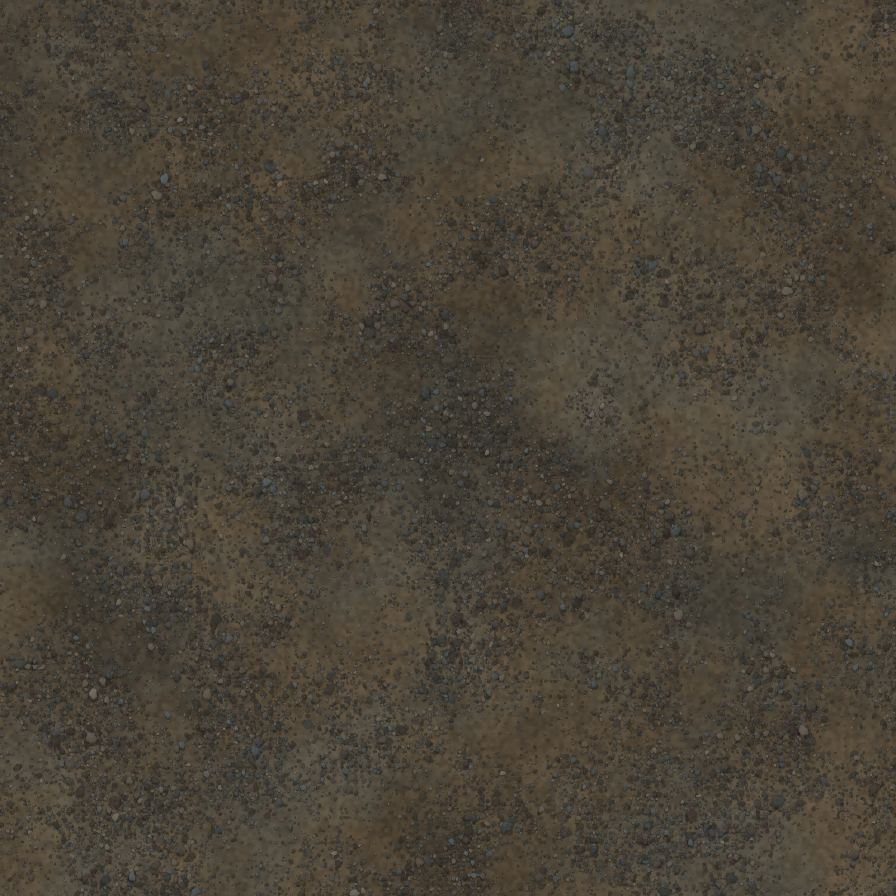
Reproduce this texture procedurally as a WebGL 2 fragment shader.

```glsl
#version 300 es
precision highp float;
precision highp int;

uniform vec2 u_resolution;
out vec4 fragColor;

const float TAU = 6.28319;

// Four random values in 0..1 for an integer cell
vec4 hash4(vec2 cell, float seed) {
    uvec4 v = uvec4(ivec4(vec4(cell, seed, cell.x + seed)));
    v = v * 1664525u + 1013904223u;
    for (int i = 0; i < 2; i++) {
        v.x += v.y * v.w;
        v.y += v.z * v.x;
        v.z += v.x * v.y;
        v.w += v.y * v.z;
        v ^= v >> 16u;
    }
    return vec4(v >> 16u) / 65535.0;
}

mat2 rotation(float angle) {
    float c = cos(angle), s = sin(angle);
    return mat2(c, s, -s, c);
}

// Smooth cellular noise: values of scattered points blended by distance
float cellNoise(vec2 p, float seed) {
    vec2 base = floor(p);
    float sum = 0.005, total = 0.01;
    for (int y = -1; y <= 1; y++) {
        for (int x = -1; x <= 1; x++) {
            vec2 cell = base + vec2(x, y);
            vec4 rnd = hash4(cell, seed);
            vec2 offset = cell + 0.15 + 0.7 * rnd.xy - p;
            float weight = max(0.0, 1.0 - dot(offset, offset) / 1.32);
            weight *= weight * weight;
            sum += weight * rnd.z;
            total += weight;
        }
    }
    return sum / total;
}

float layeredNoise(vec2 p, float seed) {
    float sum = 0.0, amplitude = 0.5, total = 0.0;
    for (int i = 0; i < 4; i++) {
        sum += amplitude * cellNoise(p, seed + float(i));
        total += amplitude;
        amplitude *= 0.65;
        p = rotation(0.6) * p * 2.1;
    }
    return sum / total;
}

// Mottled soil between the stones
vec3 soil(vec2 uv) {
    float hue = smoothstep(0.3, 0.7, layeredNoise(uv * 11.0, 10.0));
    float patches = layeredNoise(uv * 8.0, 20.0) - 0.5;
    float grain = cellNoise(uv * 210.0, 30.0) - 0.5;
    vec3 color = mix(vec3(0.297, 0.280, 0.235), vec3(0.325, 0.278, 0.215), hue);
    return color * (1.0 + 0.55 * patches + 0.26 * grain);
}

vec3 stoneColor(float tone, float tint) {
    vec3 warm = mix(vec3(0.215, 0.202, 0.178), vec3(0.44, 0.41, 0.36), tone * tone);
    vec3 slate = vec3(0.285, 0.310, 0.320) * (0.75 + 0.45 * tone);
    return mix(warm, slate, smoothstep(0.62, 0.78, tint));
}

// One layer of irregular pebbles laid over the ground
vec3 addPebbles(vec3 ground, vec2 uv, float count, float density, float seed, float texel) {
    vec2 p = uv * count;
    vec2 base = floor(p);
    float blur = 0.7 * count * texel;
    for (int y = -1; y <= 1; y++) {
        for (int x = -1; x <= 1; x++) {
            vec2 cell = base + vec2(x, y);
            vec4 place = hash4(cell, seed);
            vec4 look = hash4(cell, seed + 1.0);
            float growth = smoothstep(0.0, 0.1, density - look.x);
            if (growth <= 0.0) continue;

            // Rotated ellipse with a wobbling outline
            vec2 offset = p - cell - 0.2 - 0.6 * place.xy;
            vec2 q = rotation(TAU * place.w) * offset;
            q.y *= 1.0 + 0.5 * look.y;
            float angle = atan(q.y, q.x + 0.0001);
            float wobble = 0.09 * sin(3.0 * angle + TAU * look.z) + 0.06 * sin(5.0 * angle + TAU * look.w);
            float radius = growth * mix(0.25, 0.5, place.z);
            float d = length(q) - radius * (1.0 + wobble);

            // Contact shadow, then the lit stone with a darker rim
            float shadow = 1.0 - smoothstep(0.0, 0.2, d + 0.25 * offset.y);
            ground *= 1.0 - 0.2 * growth * shadow;
            float light = dot(offset, vec2(-0.5, 0.8)) / max(radius, 0.1);
            float rim = smoothstep(-0.16, 0.02, d);
            vec3 stone = stoneColor(look.z, look.w) * (1.04 + 0.13 * light - 0.2 * rim);
            float mask = 1.0 - smoothstep(-blur, blur, d);
            ground = mix(ground, stone, mask * growth * mix(0.5, 0.95, look.y));
        }
    }
    return ground;
}

void main() {
    vec2 uv = gl_FragCoord.xy / u_resolution.y;
    float texel = 1.0 / u_resolution.y;
    float clump = smoothstep(0.25, 0.75, layeredNoise(uv * 14.0, 40.0));
    vec3 color = soil(uv);

    // Specks, grit, gravel and the largest pebbles
    color = addPebbles(color, uv, 290.0, 0.15 + 0.35 * clump, 50.0, texel);
    color = addPebbles(color, uv, 190.0, 0.05 + 0.70 * clump, 60.0, texel);
    color = addPebbles(color, uv, 120.0, 0.55 * clump, 70.0, texel);
    color = addPebbles(color, uv, 72.0, 0.22 * clump, 80.0, texel);
    fragColor = vec4(color, 1.0);
}
```
